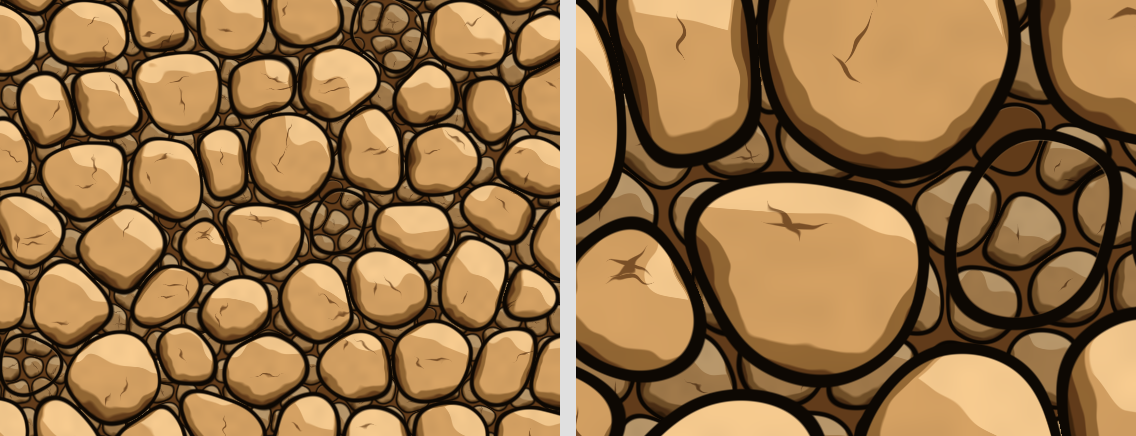
Left: the whole. Right: its middle third, enlarged.
This texture is drawn by a Shadertoy shader. Its source:

```glsl
// Cel-shaded wall of rounded tan stones with ink outlines and rubble in the gaps.
// A weighted Voronoi gives the stones; a soft minimum over edge distances rounds
// them, and bevels that widen away from the light give the flat tone bands.

const float STONES_ACROSS = 7.3;
const float ROW_HEIGHT = 0.88;
const float JITTER = 0.5;
const float SIZE_SPREAD = 0.22;
const float ROUNDING = 8.0;        // lower is rounder
const float INK_WIDTH = 0.022;     // half width of the outline
const float RUBBLE_SHARE = 0.10;
const float RUBBLE_SCALE = 2.7;
const float LIT_BEVEL = 0.04;
const float SHADED_BEVEL = 0.20;
const float LIGHT_ANGLE = 1.2;

const vec3 INK       = vec3(0.05, 0.03, 0.01);
const vec3 DEEP      = vec3(0.24, 0.14, 0.05);
const vec3 SHADOW    = vec3(0.38, 0.23, 0.10);
const vec3 HALF_TONE = vec3(0.57, 0.40, 0.20);
const vec3 BASE      = vec3(0.82, 0.62, 0.38);
const vec3 HIGHLIGHT = vec3(0.95, 0.78, 0.55);

struct Layer { vec3 color; float gap; };

float hash(vec2 p) {
    return fract(sin(dot(p, vec2(127.1, 311.7))) * 43758.5453);
}

vec2 hash2(vec2 p) {
    return vec2(hash(p), hash(p + 57.3));
}

float noise(vec2 p) {
    vec2 i = floor(p), f = fract(p);
    f = f * f * (3.0 - 2.0 * f);
    return mix(mix(hash(i), hash(i + vec2(1, 0)), f.x),
               mix(hash(i + vec2(0, 1)), hash(i + vec2(1, 1)), f.x), f.y);
}

float step_aa(float edge, float x, float blur) {
    return smoothstep(edge - blur, edge + blur, x);
}

bool isRubble(vec2 id) {
    return hash(id + 91.7) < RUBBLE_SHARE;
}

// Stone centre in xy, power weight in z
vec3 site(vec2 id) {
    vec2 centre = vec2(id.x + 0.5 * mod(id.y, 2.0), id.y * ROW_HEIGHT);
    float weight = isRubble(id) ? -0.2 : SIZE_SPREAD * (hash(id + 7.9) - 0.5);
    return vec3(centre + JITTER * (hash2(id) - 0.5), weight);
}

float powerDistance(vec2 p, vec3 s) {
    vec2 d = p - s.xy;
    return dot(d, d) - s.z;
}

// Short tapered cracks scattered over one stone
float cracks(vec2 local, vec2 id, float px) {
    float mark = 0.0;
    for (int i = 0; i < 3; i++) {
        vec2 seed = id + 13.7 * float(i + 1);
        vec2 r = hash2(seed);
        float angle = 6.283 * hash(seed + 3.1), len = 0.05 + 0.11 * r.x;
        vec2 q = local - 0.5 * (r - 0.5);
        q = mat2(cos(angle), -sin(angle), sin(angle), cos(angle)) * q;
        q.y += 0.07 * (noise(local * 13.0 + seed) - 0.5);
        float stroke = abs(q.y) - 0.016 * (1.0 - abs(q.x) / len);
        mark = max(mark, step(0.5, hash(seed + 8.3)) * (1.0 - step_aa(0.0, stroke, px)));
    }
    return mark;
}

Layer stones(vec2 p, float px) {
    // Bend the straight cell edges
    p += 0.16 * (vec2(noise(p * 1.7), noise(p * 1.7 + 31.0)) - 0.5);
    vec2 cell = floor(vec2(p.x + 0.25, p.y / ROW_HEIGHT + 0.5));

    // Owning stone
    vec2 id = cell;
    float nearest = 1e5;
    for (int y = -2; y <= 2; y++)
    for (int x = -2; x <= 2; x++) {
        vec2 other = cell + vec2(x, y);
        float d = powerDistance(p, site(other));
        if (d < nearest) { nearest = d; id = other; }
    }
    vec3 own = site(id);
    float angle = LIGHT_ANGLE + 0.7 * (hash(id + 23.0) - 0.5);
    vec2 light = vec2(cos(angle), sin(angle));

    // Rounded edge distance and bevel depth
    float edgeSum = 0.0, bevelSum = 0.0;
    for (int y = -2; y <= 2; y++)
    for (int x = -2; x <= 2; x++) {
        vec2 other = id + vec2(x, y);
        if (other == id) continue;
        vec3 s = site(other);
        vec2 toward = s.xy - own.xy;
        float d = (powerDistance(p, s) - nearest) / (2.0 * length(toward));
        float away = 0.5 - 0.5 * dot(normalize(toward), light);
        edgeSum += exp(-ROUNDING * d);
        bevelSum += exp(-6.0 * d / mix(LIT_BEVEL, SHADED_BEVEL, away));
    }
    float edge = -log(edgeSum) / ROUNDING;
    float bevel = -log(bevelSum + 1e-9) / 6.0;
    vec2 local = p - own.xy, grain = p + 5.0 * hash2(id);
    bevel += 0.55 * (noise(grain * 4.5) - 0.5) + 0.2 * (noise(grain * 11.0) - 0.5);

    // Flat tone bands from the rim inward
    float blur = 8.0 * px;
    vec3 color = mix(DEEP, SHADOW, step_aa(0.27, bevel, blur));
    color = mix(color, HALF_TONE, step_aa(0.58, bevel, blur));
    color = mix(color, BASE, step_aa(1.0, bevel, blur));
    float shine = dot(local, light) + 0.3 * (noise(grain * 4.0 + 40.0) - 0.5);
    float shineStart = 0.2 + 0.2 * (hash(id + 61.0) - 0.5);
    color = mix(color, HIGHLIGHT, step_aa(shineStart, shine, px) * step_aa(1.12, bevel, blur));
    color = mix(color, color * vec3(0.58, 0.5, 0.4), cracks(local, id, px));
    color *= 1.0 + 0.05 * (noise(p * 7.0) - 0.5);

    // Ink outline, and the openings that show rubble
    float body = step_aa(INK_WIDTH, edge, px);
    float gap = 1.0 - step_aa(-INK_WIDTH, edge, px);
    if (isRubble(id)) gap = max(gap, body);
    return Layer(mix(INK, color, body), gap);
}

void mainImage(out vec4 fragColor, in vec2 fragCoord) {
    float px = STONES_ACROSS / iResolution.x;
    vec2 p = fragCoord * px;
    Layer wall = stones(p, px);
    Layer rubble = stones(p * RUBBLE_SCALE + 17.0, px * RUBBLE_SCALE);
    vec3 filling = mix(rubble.color * 0.75, SHADOW, rubble.gap);
    fragColor = vec4(mix(wall.color, filling, wall.gap), 1.0);
}
```
